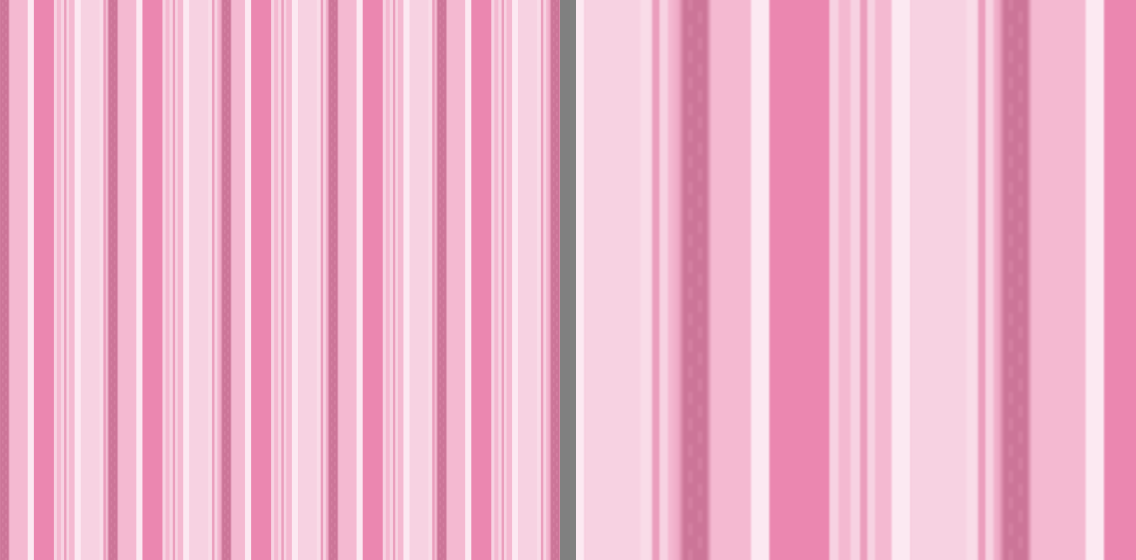
Left: the whole. Right: its middle third, enlarged.
Write a three.js fragment shader that draws this pattern.

```glsl
varying vec2 vUv;

const float THREADS = 768.0; // threads across the canvas
const float EDGE = 0.9;      // softness of a stripe edge, in threads

const vec3 MID = vec3(0.957, 0.725, 0.82);
const vec3 PALE = vec3(0.97, 0.825, 0.885);
const vec3 WHITE = vec3(0.99, 0.915, 0.95);
const vec3 PINK = vec3(0.92, 0.53, 0.69);
const vec3 ROSE = vec3(0.92, 0.62, 0.74);
const vec3 MAUVE = vec3(0.80, 0.46, 0.595);

float band(float x, float lo, float hi, float soft) {
  return smoothstep(lo - soft, lo + soft, x) - smoothstep(hi - soft, hi + soft, x);
}

vec3 stripe(vec3 base, vec3 ink, float x, float lo, float hi) {
  return mix(base, ink, band(x, lo, hi, EDGE));
}

// One set of stripes, x measured from the left edge of its pink band
vec3 stripeSet(vec3 c, float x) {
  c = stripe(c, WHITE, x, -9.0, -0.5);
  c = stripe(c, PINK, x, -0.5, 27.0);

  // Pinstripes
  c = stripe(c, PALE, x, 27.0, 31.0);
  c = stripe(c, PALE, x, 36.5, 41.0);
  c = stripe(c, ROSE, x, 41.0, 44.3);
  c = stripe(c, PALE, x, 44.3, 47.7);

  // Pale panel with a light rim and a rose line
  c = stripe(c, WHITE, x, 55.3, 64.0);
  c = stripe(c, PALE, x, 64.0, 95.0);
  c = stripe(c, mix(PALE, WHITE, 0.4), x, 89.5, 94.0);
  c = stripe(c, ROSE, x, 95.0, 98.3);
  return stripe(c, PALE, x, 98.3, 102.0);
}

// Faint staggered stitches, x measured from the seam centre
float stitches(vec2 p, float pitch) {
  float side = step(0.0, p.x);
  float along = abs(fract(p.y / pitch + 0.5 * side) - 0.5) * pitch;
  float across = abs(abs(p.x) - 2.2);
  return (1.0 - smoothstep(1.5, 4.0, along)) * (1.0 - smoothstep(0.4, 1.8, across));
}

// Mauve seam with a soft shadow on its left
vec3 seam(vec3 c, vec2 p) {
  float shadow = smoothstep(-12.0, -6.0, p.x) * (1.0 - step(0.0, p.x));
  c = mix(c, ROSE, 0.75 * shadow);
  c = mix(c, MAUVE, band(p.x, -6.3, 6.3, 1.8));
  return mix(c, ROSE, 0.22 * stitches(p, 12.0));
}

void main() {
  vec2 p = vUv * THREADS;
  vec3 color = MID;

  // Spacing drifts slightly, in a cycle of three sets
  for (int i = -1; i < 5; i++) {
    float k = float(i);
    float phase = mod(k, 3.0);
    float start = 47.0 + 149.0 * k + 4.0 * floor(k / 3.0);
    float seamX = start + 108.0 + phase * (11.0 - 4.5 * phase);
    color = stripeSet(color, p.x - start);
    color = seam(color, p - vec2(seamX, 0.0));
  }

  gl_FragColor = vec4(color, 1.0);
}
```
